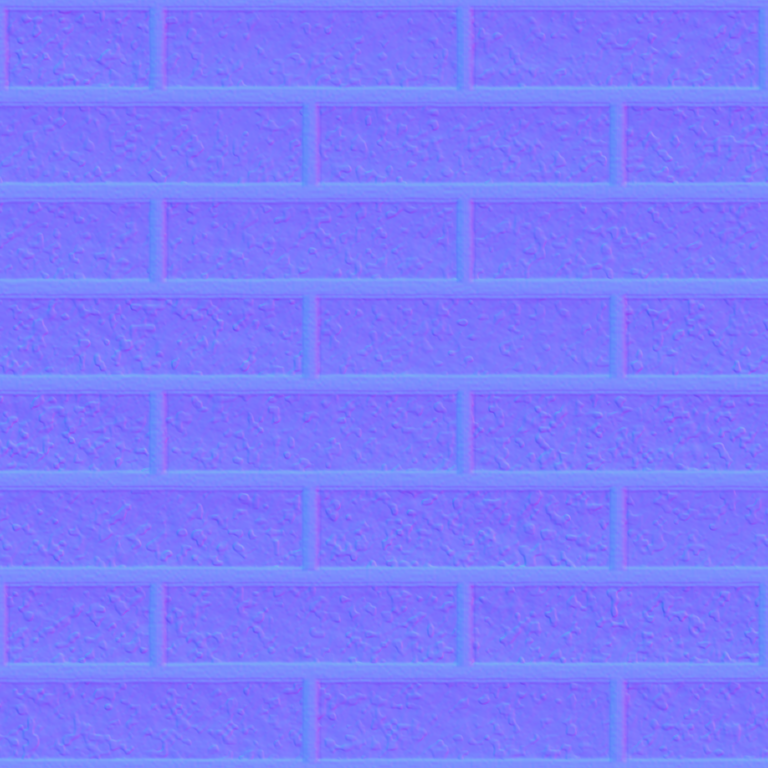
Reproduce this texture map procedurally as a Shadertoy shader.

```glsl
float hash(vec2 p) {
    return fract(sin(dot(p, vec2(127.1, 311.7))) * 43758.5453);
}

float noise(vec2 p) {
    vec2 i = floor(p), f = fract(p);
    f = f * f * f * (f * (f * 6.0 - 15.0) + 10.0);
    return mix(mix(hash(i), hash(i + vec2(1, 0)), f.x),
               mix(hash(i + vec2(0, 1)), hash(i + vec2(1, 1)), f.x), f.y);
}

// Rough face: rotated octaves of grit with scattered small lumps
float brickHeight(vec2 p) {
    vec2 q = p * 42.0;
    float height = 0.0, amplitude = 0.0009;
    for (int i = 0; i < 4; i++) {
        height += amplitude * noise(q);
        q = mat2(1.44, 1.08, -1.08, 1.44) * q + 17.0;
        amplitude *= 0.62;
    }
    vec2 r = mat2(0.8, -0.6, 0.6, 0.8) * p;
    float lumps = noise(r * 88.0 + 7.0) * 0.55 + noise(p * 150.0 + 41.0) * 0.45;
    return height + 0.0008 * smoothstep(0.5, 0.85, lumps);
}

// Smooth mortar with faint horizontal trowel streaks
float mortarHeight(vec2 p) {
    return 0.0002 * noise(p * vec2(60.0, 230.0)) + 0.0002 * noise(p * 250.0 + 5.0);
}

float ridge(float d, float width) {
    return exp(-d * d / (width * width));
}

void mainImage(out vec4 fragColor, in vec2 fragCoord) {
    vec2 p = fragCoord / iResolution.xy;

    // Courses run from the top, alternating by half a brick
    float v = (1.0 - p.y) * 8.0 - 0.01;
    float row = mod(floor(v), 8.0);
    float u = (p.x - mix(0.2044, 0.4036, mod(row, 2.0))) / 0.4;
    float joint = round(u);

    // Signed offsets from the nearest joints, right and down positive
    float dx = (joint < 0.0 || joint > 1.0) ? 0.2 : (u - joint) * 0.4;
    if (mod(row, 6.0) < 0.5) {
        float border = p.x - round(p.x) + 0.002;
        if (abs(border) < abs(dx)) dx = border;
    }
    float dy = (v - round(v)) / 8.0;

    // Slightly uneven depth inside the brick outline
    float wobble = 0.0012 * (noise(p * 45.0) - 0.5);
    float inX = abs(dx) - 0.0095 + wobble;
    float inY = abs(dy) - 0.0120 + wobble;
    float brick = smoothstep(-0.002, 0.003, min(inX, inY));
    float alongX = smoothstep(-0.005, 0.002, inX);
    float alongY = smoothstep(-0.007, 0.0, inY);

    // Broad tilt of brick faces and mortar beds
    float brickTilt = mix(-0.12, -0.045, smoothstep(0.01, 0.11, fract(v) / 8.0));
    float bedTilt = mix(0.13, 0.05, smoothstep(-0.010, 0.010, dy));
    float mortarTilt = mix(bedTilt, 0.06, alongY);
    vec2 slope = vec2(-0.03, mix(mortarTilt, brickTilt, brick));

    // Recessed edges: bright sill, double dark lintel, blue and pink sides
    if (dy < 0.0) {
        slope.y += 0.25 * ridge(inY, 0.0027) * alongX;
    } else {
        slope.y -= (0.15 * ridge(inY - 0.0010, 0.0020)
                  + 0.13 * ridge(inY + 0.0045, 0.0016)) * alongX;
    }
    if (dx < 0.0) {
        slope += (vec2(-0.17, 0.03) * ridge(inX + 0.0040, 0.0045)
                + vec2(-0.10, -0.04) * ridge(inX + 0.0005, 0.0018)) * alongY;
    } else {
        slope += (vec2(0.22, -0.11) * ridge(inX, 0.0038)
                + vec2(-0.05, -0.05) * ridge(inX - 0.0045, 0.0015)) * alongY;
    }

    // Surface relief, with each brick weathered differently
    float e = 0.0013;
    vec2 ex = vec2(e, 0), ey = vec2(0, e);
    vec2 rough = vec2(brickHeight(p - ex) - brickHeight(p + ex),
                      brickHeight(p - ey) - brickHeight(p + ey)) / (2.0 * e);
    vec2 streaks = vec2(mortarHeight(p - ex) - mortarHeight(p + ex),
                        mortarHeight(p - ey) - mortarHeight(p + ey)) / (2.0 * e);
    float wear = mix(0.7, 1.0, hash(vec2(floor(u), row)));
    slope += mix(streaks, rough * wear, brick);

    // Slightly shallow blue channel for the normal's height
    vec3 normal = normalize(vec3(slope, 1.0));
    fragColor = vec4(0.5 + 0.5 * normal - vec3(0.0, 0.0, 0.005), 1.0);
}
```
